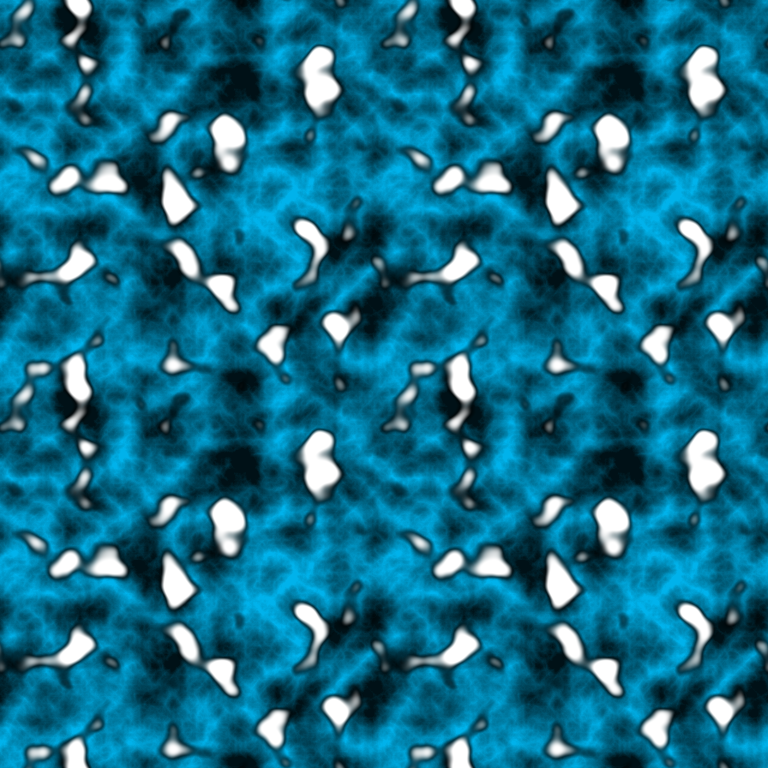
This texture is drawn by a three.js fragment shader. Its source:

```glsl
// Soft white blobs floating over electric blue veined clouds, two tiles each way.
// The clouds are ridged gradient noise, the blobs a blurred threshold of a second
// noise; every lattice wraps at the tile edge, so all tiles join without a seam.

varying vec2 vUv;

const float REPEATS = 2.0;         // tiles across and down

const float VEIN_CELLS = 5.0;      // noise cells per tile, first octave
const int VEIN_OCTAVES = 6;
const float VEIN_GAIN = 0.52;      // strength of each finer octave
const float VEIN_CONTRAST = 1.3;
const float PATCH_CELLS = 4.0;     // broad light and dark patches
const float PATCH_STRENGTH = 0.22;
const float DARKEST = 0.09;
const float BRIGHTEST = 0.92;

const float BLOB_CELLS = 8.0;
const float BLOB_DETAIL = 0.42;    // weight of the finer blob octave
const float BLOB_EDGE = 0.24;      // field value where white begins
const float BLOB_CORE = 0.41;      // field value of full white
const float HALO_START = 0.13;     // dark rim around the blobs
const float HALO_END = 0.29;
const float HALO_STRENGTH = 0.65;

const vec3 BLUE = vec3(0.0, 0.76, 1.0);
const vec3 WHITE = vec3(1.0);

const float TAU = 6.2831853;

float hash(vec2 cell, float seed) {
  vec3 p = fract(vec3(cell.xyx + seed * 7.31) * vec3(0.1031, 0.1030, 0.0973));
  p += dot(p, p.yzx + 33.33);
  return fract((p.x + p.y) * p.z);
}

// Dot product of a random unit gradient with the offset from its lattice point
float gradient(vec2 cell, vec2 offset, float period, float seed) {
  float angle = TAU * hash(mod(cell, period), seed);
  return dot(vec2(cos(angle), sin(angle)), offset);
}

// Gradient noise on a lattice that wraps after period cells
float noise(vec2 tile, float period, float seed) {
  vec2 p = tile * period + vec2(0.37, 0.71) * seed;
  vec2 cell = floor(p);
  vec2 f = p - cell;
  vec2 w = f * f * f * (f * (f * 6.0 - 15.0) + 10.0);
  float a = gradient(cell, f, period, seed);
  float b = gradient(cell + vec2(1.0, 0.0), f - vec2(1.0, 0.0), period, seed);
  float c = gradient(cell + vec2(0.0, 1.0), f - vec2(0.0, 1.0), period, seed);
  float d = gradient(cell + vec2(1.0, 1.0), f - vec2(1.0, 1.0), period, seed);
  return mix(mix(a, b, w.x), mix(c, d, w.x), w.y);
}

// Folded octaves: thin bright creases where the noise crosses zero
float veins(vec2 tile) {
  float sum = 0.0;
  float weight = 1.0;
  float cells = VEIN_CELLS;
  for (int i = 0; i < VEIN_OCTAVES; i++) {
    sum += weight * abs(noise(tile, cells, float(i) + 1.0));
    weight *= VEIN_GAIN;
    cells *= 2.0;
  }
  return 1.0 - VEIN_CONTRAST * sum;
}

float blobField(vec2 tile) {
  return noise(tile, BLOB_CELLS, 13.0)
       + BLOB_DETAIL * noise(tile, BLOB_CELLS * 2.0, 17.0);
}

void main() {
  vec2 tile = fract(vUv * REPEATS);

  // Blue clouds
  float light = veins(tile) + PATCH_STRENGTH * noise(tile, PATCH_CELLS, 23.0);
  vec3 color = BLUE * clamp(light, DARKEST, BRIGHTEST);

  // Blobs with a dark rim and a blurred edge
  float field = blobField(tile);
  color *= 1.0 - HALO_STRENGTH * smoothstep(HALO_START, HALO_END, field);
  color = mix(color, WHITE, smoothstep(BLOB_EDGE, BLOB_CORE, field));

  gl_FragColor = vec4(color, 1.0);
}
```
